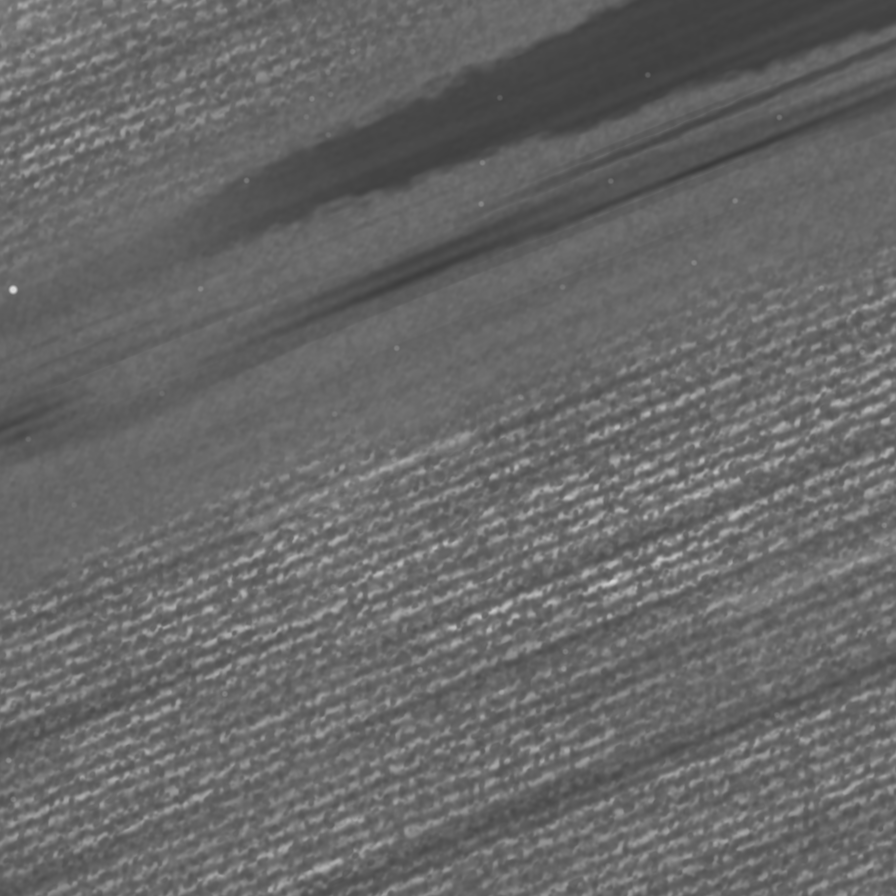
A WebGL 2 fragment shader for this texture:

```glsl
#version 300 es
precision highp float;
// Grey aerial view of slanted, beaded furrows crossed by dark smooth bands.

#define SLANT 0.385
#define ROWS 57.0
#define BEADS 165.0
#define BASE_TONE 0.412
#define ROW_GAIN 0.165
#define TRACK_DEPTH 0.055
#define BAND_DEPTH 0.142
#define GRAIN 0.060
#define RIDGE_GAIN 0.085

uniform vec2 u_resolution;
out vec4 fragColor;

float hash(vec2 p) {
    return fract(sin(dot(p, vec2(127.1, 311.7))) * 43758.5453);
}

float noise(vec2 p) {
    vec2 i = floor(p), f = fract(p);
    f = f * f * (3.0 - 2.0 * f);
    return mix(mix(hash(i), hash(i + vec2(1, 0)), f.x),
               mix(hash(i + vec2(0, 1)), hash(i + vec2(1, 1)), f.x), f.y);
}

float fbm(vec2 p) {
    float sum = 0.0, gain = 0.533;
    for (int i = 0; i < 4; i++) {
        sum += gain * noise(p);
        p = p * 2.03 + 17.3;
        gain *= 0.5;
    }
    return sum;
}

// Soft strip between two edges
float strip(float x, float lo, float hi, float soft) {
    return smoothstep(lo - soft, lo + soft, x) * (1.0 - smoothstep(hi - soft, hi + soft, x));
}

// Sparse round dots of uneven brightness, at most one per cell
float specks(vec2 p, float cells, float chance, float radius) {
    vec2 cell = floor(p * cells);
    vec2 jitter = 0.3 + 0.4 * vec2(hash(cell + 3.1), hash(cell + 8.7));
    float d = length(fract(p * cells) - jitter) / cells;
    float lit = step(hash(cell + 21.4), chance) * (0.4 + 0.6 * hash(cell + 5.9));
    return lit * (1.0 - smoothstep(radius * 0.3, radius, d));
}

// Short, ragged beads leaning across the furrows
float beads(float along, float across) {
    float lean = along * BEADS - across * 70.0;
    float bead = noise(vec2(lean, across * 150.0));
    float crumb = noise(vec2(along * 230.0, across * 230.0) + 31.0);
    return smoothstep(0.2, 0.85, 0.65 * bead + 0.35 * crumb);
}

// Furrows with uneven strength and thin dark wheel tracks
float furrows(float along, float across, float bead) {
    float jag = noise(vec2(along * 120.0, across * 70.0)) - 0.5;
    float wobble = 0.003 * (noise(vec2(along * 5.0, across * 9.0)) - 0.5);
    float phase = (across + wobble + 0.0055 * jag) * ROWS;
    float crest = pow(0.5 + 0.5 * cos(6.2832 * phase), 1.2);
    float patches = 0.2 + 1.6 * fbm(vec2(along * 6.0, across * 13.0) + 4.0);
    float rowGain = 0.55 + 0.9 * noise(vec2(along * 5.0, across * 45.0 + 9.0));
    float track = smoothstep(0.58, 0.92, noise(vec2(along * 1.3, across * 48.0 + 5.0)));
    float light = crest * (0.12 + 0.95 * bead) * patches * rowGain + 0.3 * (bead - 0.5);
    return ROW_GAIN * light * (1.0 - 0.6 * track) - TRACK_DEPTH * track
         - 0.024 * (1.0 - crest);
}

// Wide wedge, narrow double band and faint smudges, all drawn out in streaks
float darkBands(float along, float across) {
    float ragged = noise(vec2(along * 14.0, across * 45.0)) - 0.5;
    float frayed = noise(vec2(along * 60.0, across * 130.0)) - 0.5;
    float fine = noise(vec2(along * 3.0, across * 120.0));
    float y = across + 0.014 * ragged + 0.010 * frayed;
    float bend = 0.02 * (1.0 - smoothstep(0.2, 0.55, along));
    float wedge = strip(y + bend, 0.613 - 0.067 * along, 0.617 + 0.045 * along, 0.010);
    float dark = wedge * mix(0.24, 1.0, smoothstep(0.38, 0.70, along));
    float sag = 0.018 * smoothstep(0.95, 1.3, along);
    float thin = across + sag + 0.004 * frayed;
    float narrow = strip(thin, 0.456, 0.494, 0.008);
    narrow *= (0.35 + 0.85 * fine) * smoothstep(0.34, 0.72, along);
    float upper = strip(across + 0.003 * frayed, 0.502, 0.512, 0.004);
    upper *= 0.8 * smoothstep(0.65, 1.0, along);
    float smudge = exp(-pow((along - 0.2) / 0.09, 2.0) - pow((y - 0.487) / 0.024, 2.0));
    float streak = smoothstep(0.55, 0.85, noise(vec2(along * 3.0, across * 85.0)));
    streak *= 0.32 * strip(across, 0.40, 0.56, 0.03);
    dark = max(max(dark, narrow), max(upper, smudge * (0.4 + 0.6 * fine)));
    return max(dark, streak) * (0.92 + 0.16 * fine);
}

// Pale, crumbled ridge along the furrows
float ridge(float along, float across, vec2 start, float span, float halfWidth) {
    float ragged = fbm(vec2(along * 45.0, across * 60.0)) - 0.5;
    float y = across - start.y + 0.02 * ragged;
    float ends = strip(along, start.x, start.x + span, 0.02);
    return ends * (1.0 - smoothstep(halfWidth * 0.4, halfWidth * 1.5, abs(y))) * (0.9 + ragged);
}

void main() {
    vec2 p = gl_FragCoord.xy / u_resolution;
    float along = dot(p, vec2(cos(SLANT), sin(SLANT)));
    float across = dot(p, vec2(-sin(SLANT), cos(SLANT)));

    // Worked land below and in the upper left corner
    float border = across + 0.08 * (fbm(vec2(along * 8.0, across * 18.0)) - 0.5);
    float lower = 1.0 - smoothstep(0.23, 0.36, border);
    float corner = 0.85 * smoothstep(0.63, 0.76, border) * (1.0 - smoothstep(0.5, 1.05, along));
    float worked = max(lower, corner);
    float bead = beads(along, across);
    float dark = darkBands(along, across);

    // Ground tone, fine grain and long faint streaks
    float tone = BASE_TONE + 0.035 * (fbm(p * 5.0) - 0.5);
    float grain = noise(vec2(along * 150.0, across * 190.0) + 11.0) - 0.5;
    tone += GRAIN * grain * (1.0 - 0.6 * dark) * (0.6 + 0.4 * worked);
    tone += 0.030 * (noise(vec2(along * 2.2, across * 90.0)) - 0.5);
    tone += 0.025 * (bead - 0.5) * (1.0 - worked) * (1.0 - dark);
    tone += worked * furrows(along, across, bead);
    tone += 0.06 * smoothstep(0.80, 0.91, across) * corner;

    // Pale ridges, dark bands and scattered stones
    tone += RIDGE_GAIN * ridge(along, across, vec2(0.40, 0.278), 0.28, 0.008);
    tone += RIDGE_GAIN * ridge(along, across, vec2(0.89, -0.012), 0.22, 0.012);
    tone -= BAND_DEPTH * dark;
    tone += 0.13 * specks(p, 42.0, 0.025, 0.0045);
    tone += 0.45 * specks(p + 0.03, 9.0, 0.012, 0.0065);
    fragColor = vec4(vec3(clamp(tone, 0.0, 1.0)), 1.0);
}
```
